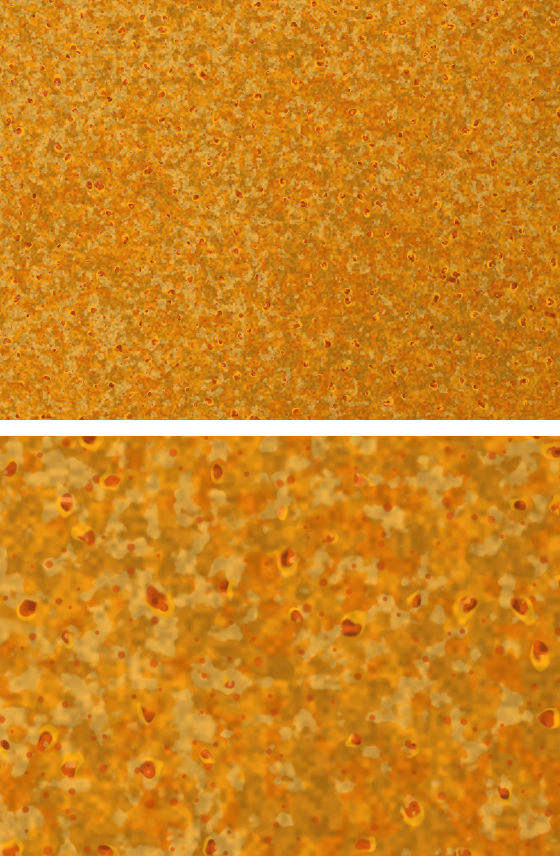
Top, the full canvas; bottom, a detail of the centre.
Give the GLSL for this texture, as a Shadertoy shader.

```glsl
// Weathered ochre-orange painted metal: tan grain, rust dots and yellow-rimmed pits.
#define PIT_CELLS 17.0
#define PIT_SHARE 0.95
#define DOT_CELLS 46.0
#define DOT_SHARE 0.60
#define GRAIN_SCALE 62.0
#define FINE_SCALE 185.0
#define TAN_LEVEL 0.60
#define GRIT 0.24

const vec3 DEEP_ORANGE = vec3(0.80, 0.43, 0.03);
const vec3 GOLD        = vec3(0.84, 0.53, 0.06);
const vec3 OCHRE       = vec3(0.73, 0.46, 0.07);
const vec3 TAN         = vec3(0.83, 0.62, 0.25);
const vec3 YELLOW      = vec3(0.94, 0.64, 0.06);
const vec3 RUST        = vec3(0.78, 0.31, 0.04);
const vec3 DARK_RUST   = vec3(0.56, 0.20, 0.06);
const vec3 PINK        = vec3(0.83, 0.46, 0.32);

float hash(vec2 p) {
    vec3 q = fract(p.xyx * 0.1031);
    q += dot(q, q.yzx + 33.33);
    return fract((q.x + q.y) * q.z);
}

vec2 hash2(vec2 p) {
    return vec2(hash(p + 11.0), hash(p + 57.0));
}

float noise(vec2 p) {
    vec2 i = floor(p), f = fract(p);
    f = f * f * (3.0 - 2.0 * f);
    return mix(mix(hash(i), hash(i + vec2(1, 0)), f.x),
               mix(hash(i + vec2(0, 1)), hash(i + vec2(1, 1)), f.x), f.y);
}

float fbm(vec2 p) {
    float sum = 0.0, weight = 0.57;
    for (int i = 0; i < 3; i++) {
        sum += weight * noise(p);
        p = mat2(1.6, 1.2, -1.2, 1.6) * p + 17.0;
        weight *= 0.5;
    }
    return sum;
}

// Pits: x = yellow crescent rim, y = crusted core
vec2 pits(vec2 p) {
    vec2 warp = vec2(noise(p * 110.0), noise(p * 110.0 + 40.0)) - 0.5;
    vec2 g = (p + 0.007 * warp) * PIT_CELLS, cell = floor(g), result = vec2(0.0);
    for (int y = -1; y <= 1; y++)
    for (int x = -1; x <= 1; x++) {
        vec2 id = cell + vec2(x, y), rnd = hash2(id + 200.0);
        vec2 q = (g - id - hash2(id)) / PIT_CELLS;
        float cluster = 0.5 + noise(id * 0.45 + 8.0);
        float present = step(hash(id + 90.0), PIT_SHARE * cluster);
        float radius = mix(0.006, 0.016, rnd.x * rnd.x);
        float angle = 6.283 * rnd.y;
        vec2 dir = vec2(cos(angle), sin(angle));
        q = vec2(dot(q, dir), dot(q, vec2(-dir.y, dir.x)) * mix(0.8, 1.4, rnd.x)) / radius;
        float rim = 1.0 - smoothstep(0.8, 1.1, length(q));
        rim *= smoothstep(-0.6, 0.3, q.x + rnd.x - 0.5);
        float core = 1.0 - smoothstep(0.5, 0.8, length(q + vec2(0.25, 0.0)));
        result = max(result, present * vec2(rim, core));
    }
    return result;
}

// Tiny round rust dots
float dots(vec2 p) {
    vec2 g = p * DOT_CELLS, cell = floor(g);
    float result = 0.0;
    for (int y = -1; y <= 1; y++)
    for (int x = -1; x <= 1; x++) {
        vec2 id = cell + vec2(x, y);
        float size = hash(id + 31.0);
        float radius = mix(0.0018, 0.0045, size * size) * DOT_CELLS;
        float d = length(g - id - hash2(id + 400.0));
        float dot_ = 1.0 - smoothstep(0.5 * radius, 1.2 * radius, d);
        result = max(result, dot_ * step(hash(id + 71.0), DOT_SHARE));
    }
    return result;
}

// Soft line between two points
float streak(vec2 p, vec2 a, vec2 b, float width) {
    vec2 ab = b - a;
    float t = clamp(dot(p - a, ab) / dot(ab, ab), 0.0, 1.0);
    return 1.0 - smoothstep(0.3 * width, width, length(p - a - t * ab));
}

void mainImage(out vec4 fragColor, in vec2 fragCoord) {
    vec2 p = fragCoord / iResolution.y;
    vec2 uv = fragCoord / iResolution.xy;

    // Base coat: broad patches, faint horizontal brushing, tan and ochre grain
    float broad = fbm(p * 4.0 + 3.0);
    float brush = noise(p * vec2(22.0, 110.0));
    float grain = fbm(p * GRAIN_SCALE);
    float pale = 0.10 * (uv.y - uv.x) + 0.25 * (broad - 0.5);
    vec3 col = mix(DEEP_ORANGE, GOLD, smoothstep(0.30, 0.62, grain + pale + 0.12 * (brush - 0.5)));
    float shade = fbm(p * GRAIN_SCALE * 0.8 + 70.0) + 0.3 * (fbm(p * 7.0 + 30.0) - 0.5);
    col = mix(col, OCHRE, 0.9 * smoothstep(0.52, 0.64, shade));
    float tanGrain = fbm(p * GRAIN_SCALE * 1.2 + 140.0) + pale;
    col = mix(col, TAN, 0.9 * smoothstep(TAN_LEVEL - 0.07, TAN_LEVEL + 0.10, tanGrain));

    // Pale scratch and a broken rust seam
    float broken = noise(p * 60.0 + 9.0);
    col = mix(col, TAN, 0.8 * broken * streak(p, vec2(0.44, 0.52), vec2(0.58, 0.48), 0.007));
    vec2 bent = p + 0.016 * (vec2(noise(p * 30.0), noise(p * 30.0 + 20.0)) - 0.5);
    float seam = streak(bent, vec2(1.02, 0.35), vec2(1.33, 0.24), 0.009);
    seam *= smoothstep(0.35, 0.6, broken);

    // Rust dots, then pits filled with multicoloured crust
    col = mix(col, RUST, 0.75 * dots(p));
    vec2 pit = pits(p);
    col = mix(col, YELLOW, 0.85 * pit.x);
    float crumb = noise(p * FINE_SCALE + 50.0);
    vec3 crust = mix(DARK_RUST, RUST, smoothstep(0.12, 0.45, crumb));
    crust = mix(crust, mix(PINK, YELLOW, uv.x), smoothstep(0.60, 0.85, crumb));
    col = mix(col, crust, 0.9 * max(pit.y, seam));

    // Fine grit and slight darkening to the lower right
    col *= 1.0 + GRIT * (noise(p * FINE_SCALE) - 0.5);
    col *= 1.02 - 0.07 * smoothstep(0.5, 1.3, uv.x + 0.4 * (1.0 - uv.y));
    fragColor = vec4(clamp(col, 0.0, 1.0), 1.0);
}
```
